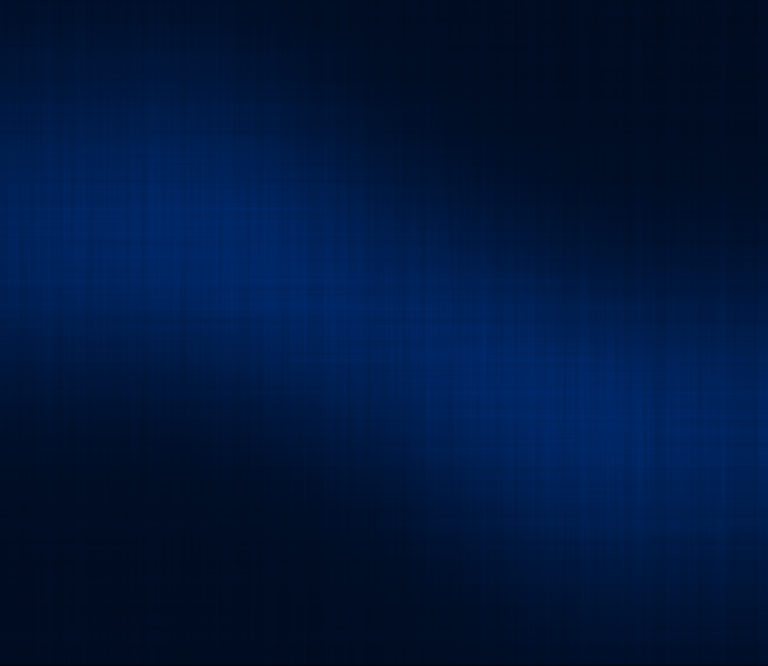
Give the GLSL for this background, as a Shadertoy shader.

```glsl
// A dark blue woven sheet lit by one soft band of light, sinking from left to right.
// The band is a Gaussian around an S-shaped ridge with a different falloff per side;
// fine crossed threads made of layered sines modulate its brightness.

const vec3  SHADOW_COLOR   = vec3(0.0, 0.048, 0.130);
const vec3  GLOW_COLOR     = vec3(0.0, 0.152, 0.398);
const float RIDGE_LEFT     = 0.64;   // ridge height at the left side
const float RIDGE_RIGHT    = 0.37;   // ridge height at the right side
const float WIDE_FALLOFF   = 0.265;
const float NARROW_FALLOFF = 0.225;
const vec2  POOL_X         = vec2(0.29, 0.72); // brightest places along the ridge
const float POOL_WIDTH     = 0.24;
const float RIDGE_LEVEL    = 0.78;   // ridge brightness away from the pools
const float WARP_STRENGTH  = 0.055;  // vertical threads
const float WEFT_STRENGTH  = 0.040;  // horizontal threads
const float HEM_HEIGHT     = 0.004;  // dark line along the bottom
const int   THREAD_LAYERS  = 9;

// Bell curve of width w
float bell(float d, float w) {
    return exp(-d * d / (w * w));
}

// Streaks that vary quickly across and fade slowly along their length
float threads(float across, float along, float seed) {
    float sum = 0.0;
    float frequency = 70.0;
    for (int i = 0; i < THREAD_LAYERS; i++) {
        float phase = seed + 2.4 * float(i);
        float fade = 0.6 + 0.4 * sin(along * (9.0 + 2.3 * float(i)) + phase * 1.7
                                     + 3.0 * sin(across * 23.0 + phase));
        sum += fade * sin(across * frequency + phase + 1.5 * sin(across * 17.0 + phase));
        frequency *= 1.39;
    }
    return sum / sqrt(float(THREAD_LAYERS));
}

// Brightness of the band of light, 0 in shadow to 1 at its peak
float lightBand(vec2 uv) {
    float descent = smoothstep(0.18, 0.86, uv.x);
    float offset = uv.y - mix(RIDGE_LEFT, RIDGE_RIGHT, descent);

    // The wide side is above the ridge at the left and below it at the right
    float side = smoothstep(-0.1, 0.1, offset);
    float wideness = mix(descent, 1.0 - descent, side);
    float falloff = mix(NARROW_FALLOFF, WIDE_FALLOFF, wideness);

    float pools = max(bell(uv.x - POOL_X.x, POOL_WIDTH),
                      bell(uv.x - POOL_X.y, POOL_WIDTH));
    return bell(offset, falloff) * mix(RIDGE_LEVEL, 1.0, pools);
}

void mainImage(out vec4 fragColor, in vec2 fragCoord) {
    vec2 uv = fragCoord / iResolution.xy;

    // Soft light over the sheet
    vec3 color = mix(SHADOW_COLOR, GLOW_COLOR, lightBand(uv));

    // Crossed threads
    float weave = WARP_STRENGTH * threads(uv.x, uv.y, 1.3)
                + WEFT_STRENGTH * threads(uv.y, uv.x, 5.1);
    color *= 1.0 + weave;

    // Dark hem along the bottom
    color *= mix(0.45, 1.0, smoothstep(0.0, HEM_HEIGHT, uv.y));

    fragColor = vec4(color, 1.0);
}
```
